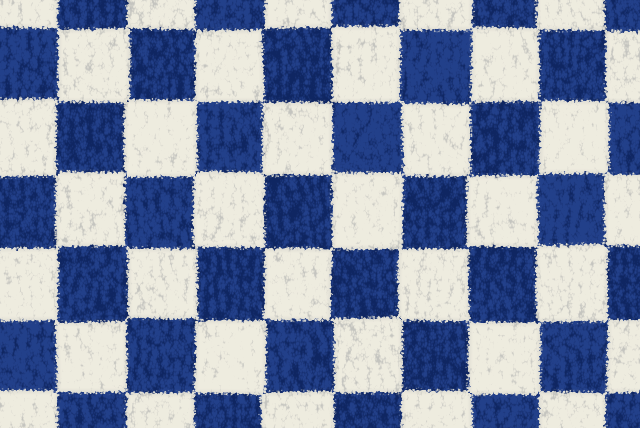
This pattern is drawn by a WebGL 2 fragment shader. Its source:

```glsl
#version 300 es
precision highp float;
// Woolly checkerboard rug in cream and blue. A hand-woven grid is bent by
// layered sines and per-edge offsets; cellular tufts shade the pile and
// fine fibres fray the borders between squares.

uniform vec2 u_resolution;
out vec4 fragColor;

const vec2 CELL = vec2(0.160, 0.170);     // square size, canvas height = 1
const vec2 ORIGIN = vec2(0.137, 0.082);   // first full grid crossing
const vec3 CREAM = vec3(0.935, 0.925, 0.875);
const vec3 CREAM_SHADE = vec3(0.77, 0.77, 0.75);
const vec3 BLUE = vec3(0.135, 0.25, 0.54);
const vec3 BLUE_DEEP = vec3(0.06, 0.15, 0.385);

float hash(vec2 p) {
  vec3 q = fract(vec3(p.xyx) * 0.1031);
  q += dot(q, q.yzx + 33.33);
  return fract((q.x + q.y) * q.z);
}

vec2 hash2(vec2 p) {
  return vec2(hash(p + 17.3), hash(p + 71.9));
}

// Cellular noise: 1 at tuft centres, falling to 0 in the gaps.
float tufts(vec2 p) {
  vec2 id = floor(p);
  float nearest = 2.0;
  for (int j = -1; j <= 1; j++) {
    for (int i = -1; i <= 1; i++) {
      vec2 n = id + vec2(i, j);
      vec2 d = n + hash2(n) - p;
      nearest = min(nearest, dot(d, d));
    }
  }
  return 1.0 - min(sqrt(nearest), 1.0);
}

// Layered sines for slow, irregular bending; about -1 to 1.
float sway(vec2 p, float seed) {
  float s = sin(p.x * 7.0 + 2.3 * sin(p.y * 5.0 + seed) + seed);
  s += 0.6 * sin(p.y * 17.0 - p.x * 11.0 + seed * 2.7);
  s += 0.4 * sin(p.x * 37.0 + p.y * 29.0 + seed * 4.1);
  return s * 0.5;
}

// Offset of each stretch of a grid line, so squares vary in size.
vec2 edgeShift(vec2 grid, float amount) {
  vec2 line = floor(grid + 0.5);
  vec2 square = floor(grid);
  float x = hash(vec2(line.x, square.y) + 40.0);
  float y = hash(vec2(square.x, line.y) + 90.0);
  return amount * (vec2(x, y) - 0.5);
}

// Signed distance to the checker borders, positive inside cream squares.
float checker(vec2 grid, vec2 cell) {
  vec2 toLine = (0.5 - abs(fract(grid) - 0.5)) * cell;
  vec2 id = floor(grid);
  float parity = mod(id.x + id.y, 2.0);
  return min(toLine.x, toLine.y) * (1.0 - 2.0 * parity);
}

// Pile height: clumps, vertical ridges and fine fibres.
float pile(vec2 p, float fibre) {
  vec2 bent = p + 0.006 * vec2(sway(p * 3.0, 1.0), sway(p * 3.0, 5.0));
  float clump = tufts(bent * vec2(58.0, 38.0));
  float ridge = 0.5 + 0.5 * sin(p.x * 230.0 + 3.0 * sway(p * 2.0, 8.0));
  return 0.55 * clump + 0.15 * ridge + 0.4 * fibre;
}

void main() {
  float pixel = 1.0 / u_resolution.y;
  vec2 p = gl_FragCoord.xy * pixel;

  // Frayed, uneven grid
  float fibre = tufts(p * vec2(190.0, 130.0));
  float fray = tufts(p * vec2(125.0, 145.0) + 30.0);
  vec2 bend = 0.0028 * vec2(sway(p, 2.0), sway(p.yx, 6.0));
  vec2 grid = (p + bend - ORIGIN) / CELL;
  grid += edgeShift(grid, 0.07);
  float border = checker(grid, CELL);
  float fuzzy = border + 0.010 * (fray - 0.5) + 0.004 * (fibre - 0.5);
  float soft = max(0.0026, pixel);
  float cream = smoothstep(-soft, soft, fuzzy);

  // Pile shading, with a tone of its own for every square
  float height = pile(p, fibre);
  float tone = hash(floor(grid) + 12.0) - 0.5;
  float worn = 0.06 * sway(p * 1.7, 3.0);
  float blueLight = smoothstep(0.32, 0.80, height + 0.22 * tone + worn);
  float creamLight = smoothstep(0.18, 0.58, height + 0.08 * tone + worn);
  creamLight *= mix(0.72, 1.0, smoothstep(0.0, 0.012, border));

  vec3 blueWool = mix(BLUE_DEEP, BLUE, blueLight);
  vec3 creamWool = mix(CREAM_SHADE, CREAM, creamLight);

  // Pale stray hairs lying over the blue side
  float hair = smoothstep(-0.009, 0.0, border) * smoothstep(0.5, 0.9, fray);
  blueWool = mix(blueWool, CREAM_SHADE, 0.45 * hair);

  fragColor = vec4(mix(blueWool, creamWool, cream), 1.0);
}
```
